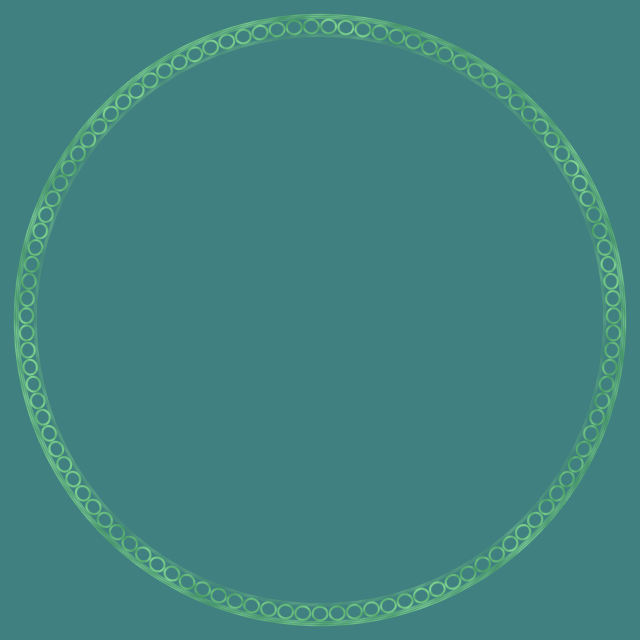
A WebGL 2 fragment shader for this background:

```glsl
#version 300 es
precision highp float;

uniform vec2 u_resolution;
out vec4 fragColor;

const float TAU = 6.2831853;

// Colours
const vec3 TEAL = vec3(0.255, 0.502, 0.502);
const vec3 DEEP_GREEN = vec3(0.30, 0.64, 0.39);
const vec3 PALE_GREEN = vec3(0.52, 0.86, 0.57);

// Layout, in units of the shorter canvas side
const vec2 CENTER = vec2(0.5, 0.5);
const float LINK_COUNT = 107.0;
const float LINK_ORBIT = 0.4588;
const vec2 LINK_RADII = vec2(0.0132, 0.0121);
const float LINK_HALF_WIDTH = 0.0016;
const float RIM_OUTER = 0.4775;
const float RIM_SPACING = 0.0031;
const float RIM_HALF_WIDTH = 0.0008;
const float BAND_INNER = 0.4430;
const float BAND_OUTER = 0.4475;

// Antialiased coverage of a signed distance
float cover(float dist, float pixel) {
    return clamp(0.5 - dist / pixel, 0.0, 1.0);
}

float stroke(float dist, float halfWidth, float pixel) {
    return cover(abs(dist) - halfWidth, pixel);
}

float annulus(float radius, float inner, float outer, float pixel) {
    return cover(max(inner - radius, radius - outer), pixel);
}

// Approximate distance to an ellipse, scaled by its gradient
float ellipseDistance(vec2 p, vec2 radii) {
    float k = length(p / radii);
    float slope = length(p / (radii * radii));
    return k * (k - 1.0) / max(slope, 0.001);
}

// Layered sines with whole frequencies, so the ring closes cleanly
float metalSheen(float angle, float radius) {
    float wave = sin(angle * 9.0 + 2.0 * sin(angle * 5.0));
    wave += 0.8 * sin(angle * 31.0 + radius * 190.0);
    wave += 0.7 * sin(angle * 83.0 - radius * 420.0 + 1.3);
    return clamp(0.52 + 0.24 * wave, 0.0, 1.0);
}

void main() {
    float side = min(u_resolution.x, u_resolution.y);
    vec2 p = (gl_FragCoord.xy - 0.5 * u_resolution) / side + 0.5 - CENTER;
    float pixel = 1.2 / side;
    float radius = length(p);
    float angle = atan(p.x, p.y);
    float sheen = metalSheen(angle, radius);
    vec3 metal = mix(DEEP_GREEN, PALE_GREEN, sheen);
    vec3 color = TEAL;

    // Faint inner band with a soft edge line
    float band = annulus(radius, BAND_INNER, BAND_OUTER, pixel);
    color = mix(color, metal, band * (0.16 + 0.18 * sheen));
    float edge = stroke(radius - BAND_INNER, 0.0006, pixel);
    color = mix(color, metal, 0.28 * edge);

    // Chain of oval links
    float cell = fract(angle / TAU * LINK_COUNT) - 0.5;
    vec2 local = vec2(cell * TAU * LINK_ORBIT / LINK_COUNT, radius - LINK_ORBIT);
    float link = ellipseDistance(local, LINK_RADII - LINK_HALF_WIDTH);
    color = mix(color, metal, 0.92 * stroke(link, LINK_HALF_WIDTH, pixel));

    // Translucent outer rim carrying three fine lines
    float rimInner = RIM_OUTER - 2.0 * RIM_SPACING;
    float rim = annulus(radius, rimInner, RIM_OUTER, pixel);
    color = mix(color, metal, 0.38 * rim);
    for (int i = 0; i < 3; i++) {
        float lineRadius = RIM_OUTER - float(i) * RIM_SPACING;
        float line = stroke(radius - lineRadius, RIM_HALF_WIDTH, pixel);
        color = mix(color, metal, line * (0.85 - 0.12 * float(i)));
    }

    fragColor = vec4(color, 1.0);
}
```
